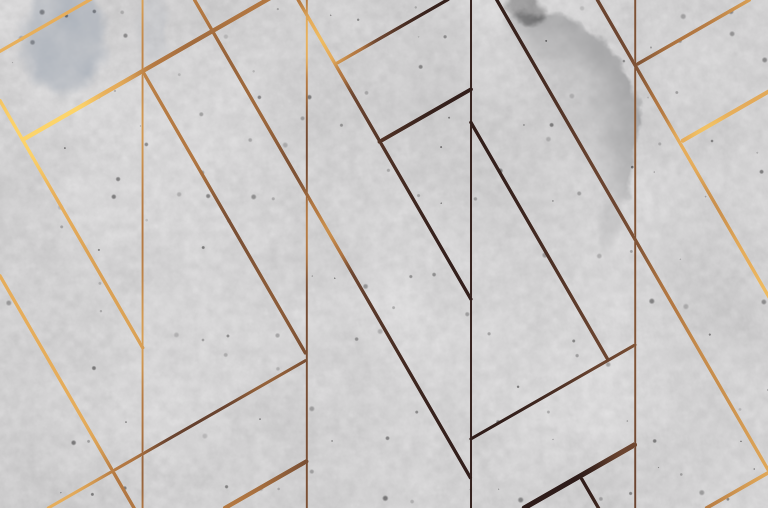
This background is drawn by a Shadertoy shader. Its source:

```glsl
// Pale concrete wall panels inlaid with slanted bronze and gold strips.

// Lengths are in canvas heights.
const vec3 CONCRETE = vec3(0.825, 0.822, 0.825);
const vec3 BLUE_STAIN = vec3(0.70, 0.72, 0.75);
const vec3 DAMP_STAIN = vec3(0.64, 0.64, 0.645);
const vec3 DARK_METAL = vec3(0.18, 0.11, 0.10);
const vec3 BROWN = vec3(0.42, 0.27, 0.19);
const vec3 COPPER = vec3(0.70, 0.47, 0.26);
const vec3 GOLD = vec3(0.90, 0.68, 0.36);
const vec3 BRIGHT_GOLD = vec3(0.99, 0.83, 0.42);

const float SEAM_START = 0.2806;
const float SEAM_STEP = 0.3233;
const float SEAM_HALF_WIDTH = 0.0019;
const float STEEP_HALF_WIDTH = 0.0033;
const float STEEP_SLOPE = -1.732;
const float SHALLOW_SLOPE = 0.573;
const float DARKEST_X = 0.927;
const float PIT_CELLS = 19.0;

// Falling strips: left end, horizontal run.
const vec3 STEEP[9] = vec3[9](
    vec3(0.000, 0.802, 0.281), vec3(0.000, 0.457, 0.265),
    vec3(0.283, 0.856, 0.318), vec3(0.383, 1.000, 0.543),
    vec3(0.587, 1.000, 0.340), vec3(0.927, 0.759, 0.269),
    vec3(0.978, 1.000, 0.540), vec3(1.176, 1.000, 0.345),
    vec3(1.144, 0.059, 0.040));

// Rising strips: left end, horizontal run, half width.
const vec4 SHALLOW[11] = vec4[11](
    vec4(0.000, 0.899, 0.18, 0.0032), vec4(0.045, 0.725, 0.49, 0.0043),
    vec4(0.662, 0.875, 0.22, 0.0032), vec4(0.747, 0.721, 0.18, 0.0038),
    vec4(0.095, 0.000, 0.506, 0.003), vec4(0.443, 0.000, 0.16, 0.0042),
    vec4(0.927, 0.136, 0.323, 0.003), vec4(1.032, 0.000, 0.217, 0.005),
    vec4(1.255, 0.874, 0.22, 0.0034), vec4(1.344, 0.723, 0.18, 0.004),
    vec4(1.391, 0.000, 0.13, 0.0036));

// Light and dark reflections: centre, radius, strength.
const vec4 GLINTS[10] = vec4[10](
    vec4(0.10, 0.76, 0.12, 0.25), vec4(0.64, 0.92, 0.09, 0.55),
    vec4(0.65, 0.545, 0.08, 0.38), vec4(0.37, 0.88, 0.13, -0.25),
    vec4(0.38, 0.55, 0.18, -0.28), vec4(0.38, 0.16, 0.12, -0.45),
    vec4(0.28, 0.03, 0.10, -0.25), vec4(1.38, 0.73, 0.09, 0.32),
    vec4(1.45, 0.40, 0.12, 0.18), vec4(1.13, 0.03, 0.12, -0.20));

float hash(vec2 p) {
    return fract(sin(dot(p, vec2(127.1, 311.7))) * 43758.5453);
}

float noise(vec2 p) {
    vec2 i = floor(p), f = fract(p);
    f = f * f * (3.0 - 2.0 * f);
    return mix(mix(hash(i), hash(i + vec2(1, 0)), f.x),
               mix(hash(i + vec2(0, 1)), hash(i + vec2(1, 1)), f.x), f.y);
}

float fbm(vec2 p) {
    float sum = 0.0, amp = 0.5;
    for (int i = 0; i < 5; i++) {
        sum += amp * noise(p);
        p = mat2(1.6, 1.2, -1.2, 1.6) * p + 7.3;
        amp *= 0.5;
    }
    return sum;
}

float segment(vec2 p, vec2 start, vec2 run) {
    p -= start;
    return length(p - run * clamp(dot(p, run) / dot(run, run), 0.0, 1.0));
}

float blob(vec2 p, vec2 centre, vec2 radii, float softness) {
    return 1.0 - smoothstep(1.0 - softness, 1.0 + softness, length((p - centre) / radii));
}

// Small dark holes, at most one in each grid cell.
float pits(vec2 p) {
    vec2 cell = floor(p * PIT_CELLS), local = fract(p * PIT_CELLS);
    float pick = hash(cell + 3.7);
    vec2 centre = 0.2 + 0.6 * vec2(hash(cell + 11.3), hash(cell + 29.1));
    float radius = mix(0.03, 0.10, hash(cell + 47.9));
    float hole = 1.0 - smoothstep(0.4 * radius, 1.4 * radius, length(local - centre));
    return hole * step(0.72, pick) * mix(0.1, 0.35, hash(cell + 61.0));
}

vec3 concrete(vec2 p) {
    float cloud = fbm(p * 5.0), grain = fbm(p * 65.0);
    vec3 color = CONCRETE + 0.10 * (cloud - 0.48) + 0.08 * (grain - 0.48);
    vec2 warped = p + 0.06 * (vec2(fbm(p * 14.0), fbm(p * 14.0 + 31.0)) - 0.48);

    // Bluish patches at the upper left.
    float blue = blob(warped, vec2(0.13, 0.93), vec2(0.085, 0.11), 0.18);
    blue = max(blue, 0.35 * blob(warped, vec2(0.305, 0.95), vec2(0.03, 0.07), 0.4));
    color = mix(color, BLUE_STAIN, blue * (0.45 + 0.8 * fbm(p * 22.0)));

    // Damp crescent with a darker outer rim.
    float r = length((warped - vec2(1.077, 0.743)) / vec2(0.178, 0.237));
    float side = p.x - 0.978 - (1.0 - p.y) / 1.732;
    float inside = (1.0 - smoothstep(0.97, 1.03, r)) * smoothstep(-0.04, 0.06, side);
    float damp = inside * (0.2 + 0.6 * smoothstep(0.45, 1.0, r)) * (0.6 + 0.8 * fbm(p * 18.0));
    damp *= smoothstep(0.52, 0.68, p.y);
    damp = max(damp, 0.3 * blob(warped, vec2(1.20, 0.57), vec2(0.018, 0.05), 0.5));
    color = mix(color, DAMP_STAIN, clamp(damp, 0.0, 1.0));
    color -= 0.22 * blob(warped, vec2(1.03, 0.99), vec2(0.045, 0.035), 0.25);
    return color - pits(p);
}

vec3 metal(vec2 p) {
    float tone = 0.05 + 0.75 * smoothstep(0.0, 0.7, abs(p.x - DARKEST_X));
    for (int i = 0; i < GLINTS.length(); i++) {
        vec2 offset = (p - GLINTS[i].xy) / GLINTS[i].z;
        tone += GLINTS[i].w * exp(-dot(offset, offset));
    }
    vec3 color = mix(DARK_METAL, BROWN, smoothstep(0.0, 0.3, tone));
    color = mix(color, COPPER, smoothstep(0.3, 0.55, tone));
    color = mix(color, GOLD, smoothstep(0.55, 0.8, tone));
    return mix(color, BRIGHT_GOLD, smoothstep(0.8, 1.0, tone));
}

// Signed distance to the nearest strip or upright seam.
float strips(vec2 p) {
    float seam = clamp(round((p.x - SEAM_START) / SEAM_STEP), 0.0, 3.0);
    float d = abs(p.x - SEAM_START - seam * SEAM_STEP) - SEAM_HALF_WIDTH;
    for (int i = 0; i < STEEP.length(); i++)
        d = min(d, segment(p, STEEP[i].xy, STEEP[i].z * vec2(1.0, STEEP_SLOPE)) - STEEP_HALF_WIDTH);
    for (int i = 0; i < SHALLOW.length(); i++)
        d = min(d, segment(p, SHALLOW[i].xy, SHALLOW[i].z * vec2(1.0, SHALLOW_SLOPE)) - SHALLOW[i].w);
    return d;
}

void mainImage(out vec4 fragColor, in vec2 fragCoord) {
    vec2 p = fragCoord / iResolution.y;
    float pixel = 1.0 / iResolution.y;
    float coverage = 1.0 - smoothstep(-0.6 * pixel, 0.6 * pixel, strips(p));
    fragColor = vec4(mix(concrete(p), metal(p), coverage), 1.0);
}
```
